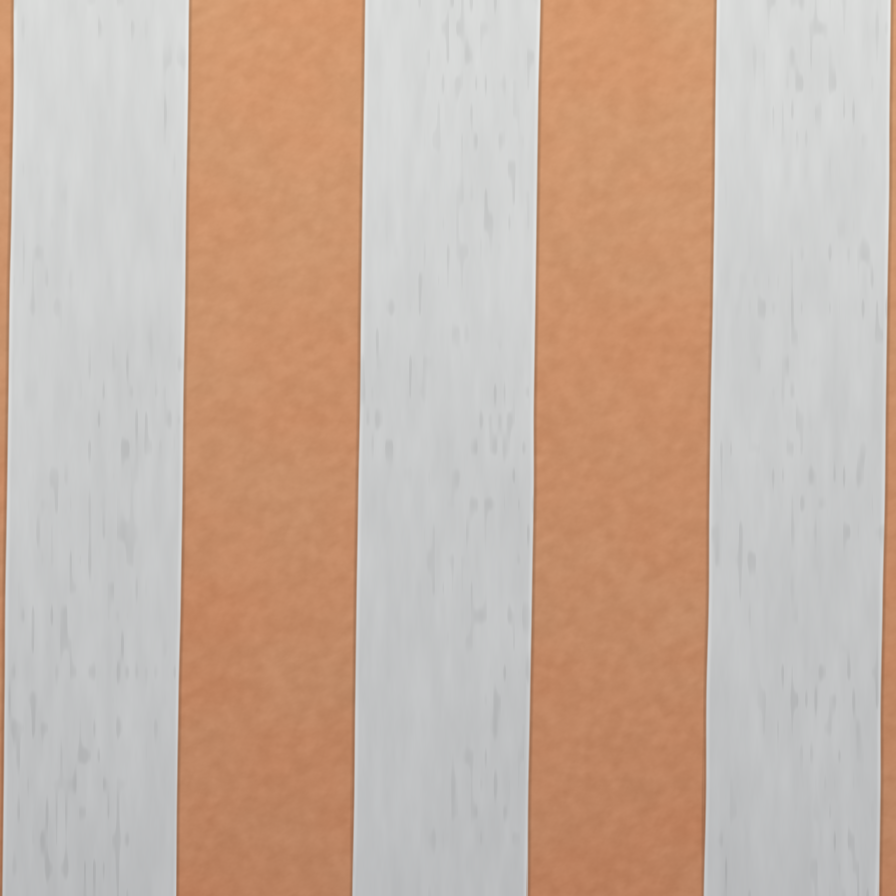
Write a three.js fragment shader that draws this pattern.

```glsl
// Broad, slightly leaning painted stripes in pale grey and terracotta.
varying vec2 vUv;

float hash(vec2 p) {
  p = fract(p * vec2(0.1031, 0.1137));
  p += dot(p, p.yx + 33.33);
  return fract((p.x + p.y) * p.x * 7.31);
}

float noise(vec2 p) {
  vec2 i = floor(p), f = fract(p);
  f = f * f * (3.0 - 2.0 * f);
  return mix(mix(hash(i), hash(i + vec2(1.0, 0.0)), f.x),
             mix(hash(i + vec2(0.0, 1.0)), hash(i + 1.0), f.x), f.y);
}

// Layered noise, centred on zero
float fbm(vec2 p) {
  float sum = 0.0, amplitude = 0.5;
  for (int i = 0; i < 4; i++) {
    sum += amplitude * (noise(p) - 0.5);
    p = p * 2.03 + 17.7;
    amplitude *= 0.5;
  }
  return sum;
}

// Signed distance to the nearest stripe edge, negative inside the grey
float greyStripe(vec2 p) {
  float wobble = 0.0015 * (noise(vec2(floor(p.x * 5.1), p.y * 9.0)) - 0.5);
  float x = p.x - 0.0015 - 0.0143 * p.y + wobble;
  float fromCentre = mod(x - 0.0977 + 0.196, 0.392) - 0.196;
  return abs(fromCentre) - 0.0974;
}

// Brushed grey paint with fine vertical streaks
vec3 greyPaint(vec2 p) {
  vec3 colour = mix(vec3(0.73, 0.735, 0.74), vec3(0.85, 0.855, 0.85), p.y);
  float grain = fbm(p * vec2(90.0, 16.0));
  float scratches = smoothstep(0.70, 0.95, noise(p * vec2(190.0, 32.0) + 5.0));
  float patches = smoothstep(0.35, 0.75, noise(p * vec2(16.0, 9.0) + 31.0));
  return colour + 0.045 * grain + 0.025 * fbm(p * 7.0) - 0.045 * scratches * patches;
}

// Mottled terracotta paint with a drifting hue
vec3 terracottaPaint(vec2 p) {
  vec3 colour = mix(vec3(0.725, 0.505, 0.375), vec3(0.83, 0.61, 0.45), p.y);
  float mottle = fbm(mat2(0.9, -0.5, 0.5, 0.9) * p * vec2(75.0, 95.0));
  float hue = fbm(p * vec2(9.0, 13.0) + 40.0);
  return colour + 0.065 * mottle + vec3(0.01, -0.035, -0.04) * hue;
}

void main() {
  float d = greyStripe(vUv);
  vec3 grey = greyPaint(vUv);
  vec3 terracotta = terracottaPaint(vUv);

  // Light rim on the grey side, dark seam on the terracotta side
  grey += 0.05 * smoothstep(0.0055, 0.001, -d);
  terracotta *= 1.0 - 0.16 * smoothstep(0.005, 0.001, d);

  gl_FragColor = vec4(mix(grey, terracotta, smoothstep(-0.0014, 0.0014, d)), 1.0);
}
```
